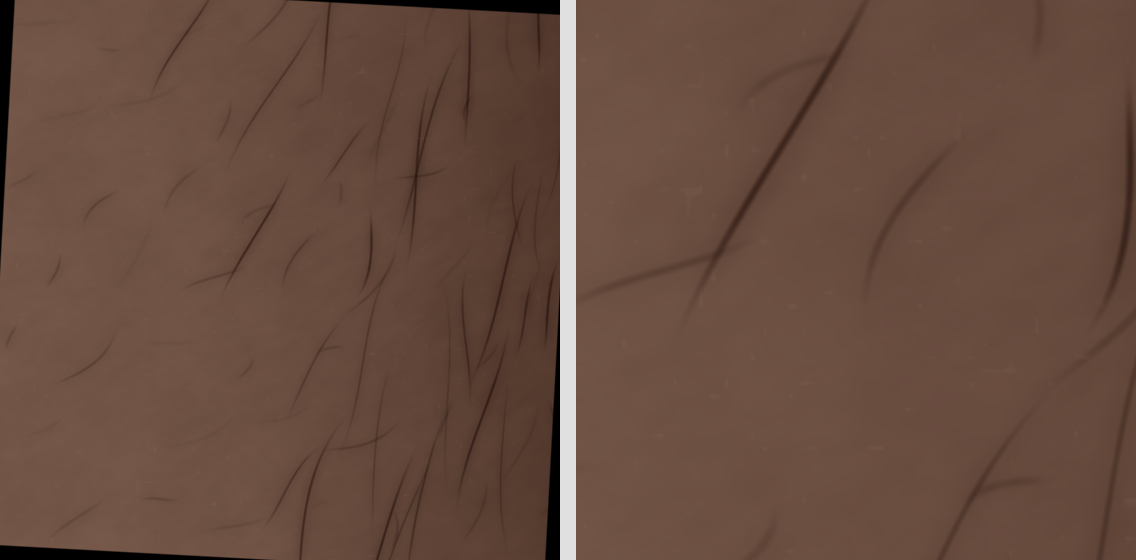
Left, the full canvas; right, a detail of the centre.
Reproduce this texture procedurally as a Shadertoy shader.

```glsl
// Dim brown skin crossed by fine curved hairs, on a slightly turned square sheet.
// The skin is a sideways shade plus layered value noise; the hairs are bent,
// tapered strokes scattered by loops, steeper and denser toward the right.

const vec3 SKIN_LIGHT = vec3(0.445, 0.332, 0.274);
const vec3 SKIN_SHADE = vec3(0.312, 0.208, 0.165);
const vec3 HAIR_ABSORB = vec3(0.52, 0.63, 0.65);
const vec3 BACKDROP = vec3(0.004, 0.0, 0.0);
const float SHEET_TILT = 0.054;
const int LONG_HAIRS = 30;
const int SHORT_HAIRS = 46;

float hash(vec2 p) {
    vec3 q = fract(p.xyx * vec3(0.1031, 0.1030, 0.0973));
    q += dot(q, q.yzx + 33.33);
    return fract((q.x + q.y) * q.z);
}

float valueNoise(vec2 p) {
    vec2 cell = floor(p);
    vec2 f = fract(p);
    f = f * f * (3.0 - 2.0 * f);
    float low = mix(hash(cell), hash(cell + vec2(1, 0)), f.x);
    float high = mix(hash(cell + vec2(0, 1)), hash(cell + vec2(1, 1)), f.x);
    return mix(low, high, f.y);
}

// Layered noise centred on zero
float mottle(vec2 p) {
    float sum = 0.0;
    float weight = 0.5;
    for (int i = 0; i < 4; i++) {
        sum += weight * (valueNoise(p) - 0.5);
        p = mat2(1.6, 1.2, -1.2, 1.6) * p + 17.3;
        weight *= 0.55;
    }
    return sum;
}

vec2 rotate(vec2 p, float angle) {
    float c = cos(angle);
    float s = sin(angle);
    return vec2(c * p.x - s * p.y, s * p.x + c * p.y);
}

// Cover of one stroke with a thin core and a faint soft shadow
float hair(vec2 p, float angle, float halfLength, float bend, float wave, float width) {
    vec2 q = rotate(p, -angle);
    float t = clamp(q.x / halfLength, -1.1, 1.1);
    float path = halfLength * (bend * (t * t - 0.33) + wave * t * (t * t - 1.0));
    float slope = 2.0 * bend * t + wave * (3.0 * t * t - 1.0);
    float d = abs(q.y - path) * inversesqrt(1.0 + slope * slope);
    float taper = 1.0 - smoothstep(0.25, 1.0, abs(t));
    float core = 1.0 - smoothstep(0.0, width, d);
    float shadow = exp(-d * d / (9.0 * width * width));
    return taper * (0.8 * core + 0.2 * shadow);
}

// Long dark hairs, crowding to the right
float longHairs(vec2 uv, float pixel) {
    float clear = 1.0;
    for (int i = 0; i < LONG_HAIRS; i++) {
        float id = float(i);
        float x = mix(0.3, 1.0, pow(hash(vec2(id, 1.7)), 0.6));
        vec2 centre = vec2(x, fract(id * 0.618 + 0.13));
        float angle = mix(0.45, 1.6, x) + 0.5 * (hash(vec2(id, 5.1)) - 0.5);
        float halfLength = mix(0.07, 0.22, hash(vec2(id, 9.3)));
        float bend = 0.36 * (hash(vec2(id, 13.9)) - 0.5);
        float wave = 0.3 * (hash(vec2(id, 21.2)) - 0.5);
        float strength = mix(0.28, 0.85, hash(vec2(id, 27.4)));
        float width = max(mix(0.0026, 0.0042, strength), 1.3 * pixel);
        clear *= 1.0 - strength * hair(uv - centre, angle, halfLength, bend, wave, width);
    }
    return 1.0 - clear;
}

// Short, faint, blurred hairs all over
float shortHairs(vec2 uv, float pixel) {
    float clear = 1.0;
    for (int i = 0; i < SHORT_HAIRS; i++) {
        float id = float(i) + 100.0;
        vec2 centre = vec2(fract(id * 0.7549), fract(id * 0.5698));
        float angle = mix(0.55, 1.1, centre.x) + 1.5 * (hash(vec2(id, 3.3)) - 0.5);
        float halfLength = mix(0.025, 0.1, hash(vec2(id, 7.7)));
        float bend = 0.6 * (hash(vec2(id, 11.5)) - 0.5);
        float strength = mix(0.08, 0.42, pow(hash(vec2(id, 17.1)), 1.6));
        float width = max(mix(0.006, 0.0035, strength * 2.0), 1.3 * pixel);
        clear *= 1.0 - strength * hair(uv - centre, angle, halfLength, bend, 0.1, width);
    }
    return 1.0 - clear;
}

vec3 skin(vec2 uv) {
    float shade = 0.93 * uv.x * uv.x + 0.1 * (uv.y - 0.5);
    shade += 0.28 * mottle(uv * 9.0);
    shade += 0.14 * mottle(rotate(uv, -0.6) * vec2(14.0, 45.0));
    shade += 0.1 * mottle(uv * vec2(55.0, 85.0));
    float speck = smoothstep(0.9, 1.0, valueNoise(uv * 130.0));
    return mix(SKIN_LIGHT, SKIN_SHADE, shade) + 0.02 * speck;
}

void mainImage(out vec4 fragColor, in vec2 fragCoord) {
    vec2 uv = fragCoord / iResolution.xy;
    float pixel = 1.0 / iResolution.y;

    vec3 color = skin(uv);
    color *= 1.0 - HAIR_ABSORB * longHairs(uv, pixel);
    color *= 1.0 - HAIR_ABSORB * shortHairs(uv, pixel);

    // Turned sheet leaves thin dark wedges at the canvas border
    vec2 sheet = abs(rotate(uv - 0.5, SHEET_TILT));
    float edge = max(sheet.x, sheet.y) - 0.5;
    color = mix(color, BACKDROP, smoothstep(-pixel, pixel, edge));
    fragColor = vec4(color, 1.0);
}
```
